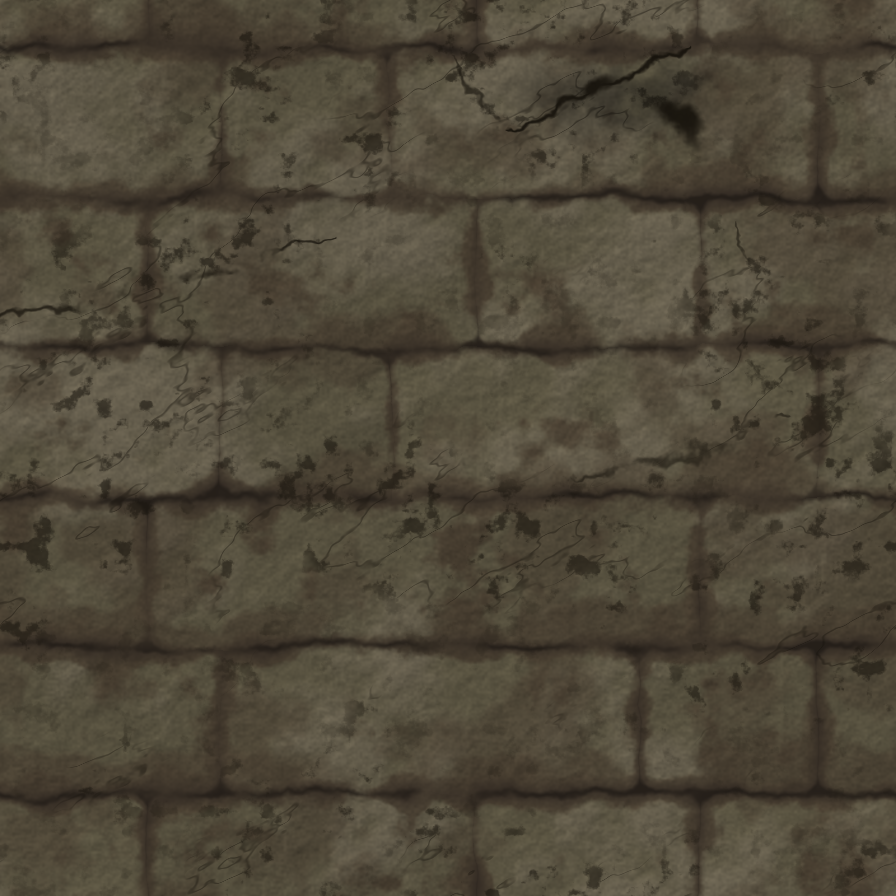
This texture is drawn by a Shadertoy shader. Its source:

```glsl
// Weathered wall of olive-brown stone blocks: six ragged courses with soft joints, cracks and pits.
#define ROWS 6.0
#define ROW_OFFSET 0.113
#define RAGGED 0.030
#define CORNER 0.024
#define JOINT 0.015
#define RELIEF 1.3
#define GRAIN 0.15
#define PALE vec3(0.410, 0.380, 0.315)
#define OLIVE vec3(0.342, 0.319, 0.248)
#define BROWN vec3(0.275, 0.237, 0.185)
#define MORTAR vec3(0.205, 0.172, 0.142)
#define CREVICE vec3(0.085, 0.070, 0.045)

float hash(vec2 p) {
    return fract(sin(dot(p, vec2(127.1, 311.7))) * 43758.5453);
}

// Value noise that wraps after a whole number of cells
float noise(vec2 p, float period) {
    vec2 i = floor(p), f = fract(p);
    f = f * f * (3.0 - 2.0 * f);
    vec2 lo = mod(i, period) + period, hi = mod(i + 1.0, period) + period;
    return mix(mix(hash(lo), hash(vec2(hi.x, lo.y)), f.x),
               mix(hash(vec2(lo.x, hi.y)), hash(hi), f.x), f.y);
}

float fbm(vec2 p, float freq) {
    float sum = 0.0, amp = 0.5;
    for (int k = 0; k < 5; k++) {
        sum += amp * noise(p * freq, freq);
        freq *= 2.0;
        amp *= 0.55;
    }
    return sum / 1.055;
}

vec2 jitter(vec2 p, float freq) {
    return vec2(fbm(p + 0.13, freq), fbm(p + 0.71, freq)) - 0.5;
}

// Rough rock surface: rising strata mixed with even pitting
float rock(vec2 p) {
    return 0.45 * fbm(vec2(p.x, 2.0 * p.y - p.x), 9.0) + 0.55 * fbm(p + 0.19, 22.0);
}

// Tapered line from a to b
float crack(vec2 p, vec2 a, vec2 b, float width) {
    vec2 ab = b - a;
    float t = clamp(dot(p - a, ab) / dot(ab, ab), 0.0, 1.0);
    width *= 0.35 + 2.6 * t * (1.0 - t);
    return 1.0 - smoothstep(0.1 * width, width, length(p - a - ab * t));
}

float pit(vec2 p, vec2 center, vec2 size, float slope) {
    p -= center;
    p.y -= slope * p.x;
    return 1.0 - smoothstep(0.4, 1.2, length(p / size));
}

// Upright joints: two alternating bonds, with a longer block in two courses
vec3 uprightJoints(float row) {
    vec3 joints = mod(row, 2.0) > 0.5 ? vec3(0.164, 0.531, 0.781) : vec3(0.246, 0.436, 0.914);
    if (row < 0.5) joints.y = 0.714;
    else if (row < 1.5) joints.y = joints.x;
    return joints;
}

void mainImage(out vec4 fragColor, in vec2 fragCoord) {
    vec2 uv = fragCoord / iResolution.xy;

    // Block layout and distance to its ragged outline
    vec2 q = uv + RAGGED * jitter(uv, 16.0) * vec2(0.5, 1.0);
    float y = (q.y - ROW_OFFSET) * ROWS;
    float row = mod(floor(y), ROWS), rise = fract(y);
    vec3 joints = uprightJoints(row);
    vec3 gaps = abs(fract(q.x - joints + 0.5) - 0.5);
    float block = mod(dot(step(joints, vec3(q.x)), vec3(1.0)), 3.0);
    float shade = hash(vec2(block, row) + 3.0) - 0.5;
    vec2 inset = vec2(min(gaps.x, min(gaps.y, gaps.z)) + 0.004, min(rise, 1.0 - rise) / ROWS);
    float edge = CORNER - length(max(CORNER - inset, 0.0));

    // Stone face: chipped brown rim, olive middle, pale scuffs
    float tone = fbm(uv + 0.27, 6.0), rough = rock(uv), chips = fbm(uv + 0.43, 18.0);
    float face = smoothstep(0.007, 0.019, edge + 0.06 * (chips - 0.5));
    face *= 1.0 - 0.7 * smoothstep(0.26, 0.14, rise + 0.8 * (tone - 0.5) + 0.3 * (chips - 0.5));
    vec3 color = mix(BROWN, OLIVE, face);
    float scuff = smoothstep(0.46, 0.66, 0.5 * tone + 0.5 * rough + 0.05 * shade);
    color = mix(color, PALE, 0.8 * scuff * (0.2 + 0.8 * face));
    color = mix(color, BROWN, 0.5 * smoothstep(0.51, 0.64, fbm(uv + 0.83, 9.0)));

    // Chiselled relief lit from the upper left, and sandy grain
    float slope = rough - rock(uv + vec2(-0.002, 0.003));
    float sand = noise(uv * 170.0, 170.0) + noise(uv * 330.0, 330.0) - 1.0;
    color *= 1.0 + clamp(RELIEF * slope, -0.3, 0.25) + GRAIN * sand * 0.6 + 0.06 * shade;

    // Smudged joints that fade in and out, with a broken dark core
    float wear = smoothstep(0.32, 0.62, fbm(uv + 0.67, 12.0));
    float seam = 1.0 - smoothstep(-0.004, JOINT, edge + 0.02 * (chips - 0.5));
    color = mix(color, MORTAR, seam * mix(0.55, 1.0, wear));
    color *= 1.0 - 0.3 * wear * (1.0 - smoothstep(0.0, 0.006, edge));

    // Scattered veins and small pockmarks, gathered in patches
    float patches = smoothstep(0.46, 0.64, fbm(uv + 0.59, 7.0));
    float vein = 1.0 - smoothstep(0.0, 0.014, abs(fbm(vec2(uv.x, 2.0 * uv.y - uv.x) + 0.37, 6.0) - 0.5));
    float pocks = smoothstep(0.60, 0.74, fbm(uv + 0.61, 44.0)) * (0.3 + 0.7 * patches);
    color = mix(color, CREVICE, max(0.38 * vein * patches, 0.55 * pocks));

    // Large fractures across the courses, broken along their length
    vec2 p = uv + 0.05 * jitter(uv + 0.31, 18.0);
    float split = 0.7 * crack(p, vec2(0.50, 0.930), vec2(0.59, 0.840), 0.004);
    split = max(split, 0.8 * crack(p, vec2(-0.02, 0.630), vec2(0.38, 0.735), 0.007));
    split = max(split, 0.6 * crack(p, vec2(0.64, 0.455), vec2(0.88, 0.530), 0.007));
    split = max(split, 0.6 * crack(p, vec2(0.82, 0.750), vec2(0.865, 0.610), 0.004));
    split *= smoothstep(0.36, 0.56, chips);
    split = max(split, crack(p, vec2(0.56, 0.855), vec2(0.77, 0.950), 0.007));

    // Two deep holes in a stained block
    float stain = pit(p, vec2(0.69, 0.895), vec2(0.13, 0.055), 0.1);
    color *= 1.0 - 0.35 * stain * smoothstep(0.40, 0.60, rough);
    split = max(split, pit(p, vec2(0.670, 0.908), vec2(0.019, 0.015), 0.2));
    split = max(split, pit(p, vec2(0.759, 0.870), vec2(0.032, 0.019), -0.6));
    fragColor = vec4(mix(color, CREVICE, 0.9 * split), 1.0);
}
```
